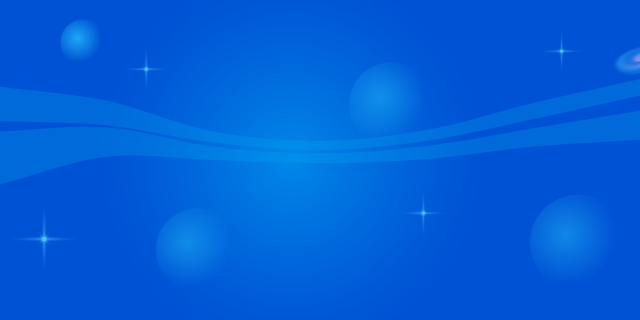
A Shadertoy shader for this background:

```glsl
// Blue space backdrop: a soft central glow, fading planets, two translucent
// ribbons bounded by splines, four-pointed stars and a small spiral galaxy.
// All lengths are in canvas heights, with the origin at the lower left.

const vec3 BASE = vec3(0.0, 0.322, 0.83);
const vec3 GLOW = vec3(0.0, 0.55, 0.92);
const vec3 RIBBON = vec3(0.0, 0.64, 0.93);
const vec3 PLANET = vec3(0.11, 0.68, 0.96);
const vec3 STAR = vec3(0.30, 0.76, 1.0);
const vec3 GALAXY_RIM = vec3(0.08, 0.56, 0.92);
const vec3 GALAXY_CORE = vec3(0.68, 0.60, 0.94);

const vec2 GLOW_CENTER = vec2(0.91, 0.50);
const float GLOW_RADIUS = 0.60;
const float RIBBON_ALPHA = 0.30;
const vec2 PLANET_LIGHT = vec2(-0.25, 0.17);
const vec2 GALAXY_CENTER = vec2(2.005, 0.812);
const vec2 GALAXY_SIZE = vec2(0.095, 0.045);
const float GALAXY_TILT = 0.24;

// Center, radius, strength
const vec4 PLANETS[4] = vec4[4](
    vec4(0.260, 0.868, 0.071, 0.95), vec4(1.222, 0.674, 0.131, 0.58),
    vec4(0.617, 0.219, 0.130, 0.58), vec4(1.805, 0.242, 0.149, 0.58));

// Center, arm length
const vec3 STARS[4] = vec3[4](
    vec3(0.457, 0.784, 0.074), vec3(1.755, 0.840, 0.072),
    vec3(1.323, 0.334, 0.076), vec3(0.138, 0.253, 0.112));

// Heights of both ribbons at even steps in x: top, bottom, top, bottom
const int LAST_KNOT = 6;
const float KNOT_STEP = 1.0 / 3.0;
const vec4 KNOTS[7] = vec4[7](
    vec4(0.729, 0.622, 0.589, 0.424), vec4(0.685, 0.608, 0.602, 0.510),
    vec4(0.589, 0.555, 0.542, 0.500), vec4(0.560, 0.531, 0.521, 0.490),
    vec4(0.594, 0.560, 0.544, 0.503), vec4(0.678, 0.628, 0.599, 0.542),
    vec4(0.753, 0.701, 0.654, 0.563));

// Knot lookup, extended linearly past both ends
vec4 knot(int i) {
    int j = clamp(i, 0, LAST_KNOT);
    return 2.0 * KNOTS[j] - KNOTS[clamp(2 * j - i, 0, LAST_KNOT)];
}

// Catmull-Rom spline through all four ribbon edges at once
vec4 ribbonEdges(float x) {
    float s = clamp(x / KNOT_STEP, 0.0, float(LAST_KNOT) - 0.001);
    int i = int(s);
    float t = fract(s);
    vec4 a = knot(i - 1), b = knot(i), c = knot(i + 1), d = knot(i + 2);
    return b + 0.5 * t * (c - a + t * (2.0 * a - 5.0 * b + 4.0 * c - d
             + t * (3.0 * (b - c) + d - a)));
}

mat2 rotation(float angle) {
    float c = cos(angle), s = sin(angle);
    return mat2(c, -s, s, c);
}

// Disc with an off-center light that fades out on the far side
float planet(vec2 p, float radius, float pixel) {
    float disc = smoothstep(pixel, -pixel, length(p) - radius);
    return disc * max(1.0 - length(p / radius - PLANET_LIGHT) / 1.06, 0.0);
}

// One tapered beam along x, with unit half length
float beam(vec2 q) {
    float taper = max(1.0 - abs(q.x), 0.0);
    float width = 0.025 + 0.025 * taper;
    return pow(taper, 1.5) * exp(-q.y * q.y / (width * width));
}

float star(vec2 q) {
    vec2 diagonal = rotation(0.7854) * q * 2.8;
    float arms = beam(q) + beam(q.yx);
    float rays = beam(diagonal) + beam(diagonal.yx);
    return 0.55 * arms + 0.35 * rays + 0.3 * exp(-dot(q, q) * 120.0);
}

void mainImage(out vec4 fragColor, in vec2 fragCoord) {
    vec2 p = fragCoord / iResolution.y;
    float pixel = 0.7 / iResolution.y;

    // Sky and glow
    float glow = max(1.0 - distance(p, GLOW_CENTER) / GLOW_RADIUS, 0.0);
    vec3 color = mix(BASE, GLOW, 0.92 * pow(glow, 1.25));

    // Planets
    for (int i = 0; i < 4; i++) {
        vec4 body = PLANETS[i];
        color = mix(color, PLANET, body.w * planet(p - body.xy, body.z, pixel));
    }

    // Ribbons
    vec4 below = smoothstep(-pixel, pixel, ribbonEdges(p.x) - p.y);
    float ribbons = below.x - below.y + below.z - below.w;
    color = mix(color, RIBBON, RIBBON_ALPHA * clamp(ribbons, 0.0, 1.0));

    // Stars
    for (int i = 0; i < 4; i++) {
        float light = star((p - STARS[i].xy) / STARS[i].z);
        color = mix(color, STAR, min(light, 1.0));
    }

    // Galaxy
    vec2 g = rotation(GALAXY_TILT) * (p - GALAXY_CENTER) / GALAXY_SIZE;
    float r = length(g);
    float swirl = 0.5 + 0.5 * cos(2.0 * atan(g.y, g.x) + 9.0 * r);
    vec3 galaxy = mix(GALAXY_RIM, GALAXY_CORE, exp(-4.0 * r * r) * (0.6 + 0.4 * swirl));
    color = mix(color, galaxy, smoothstep(1.0, 0.75, r) * mix(0.45, 0.9, swirl * (1.0 - 0.5 * r)));

    fragColor = vec4(color, 1.0);
}
```
